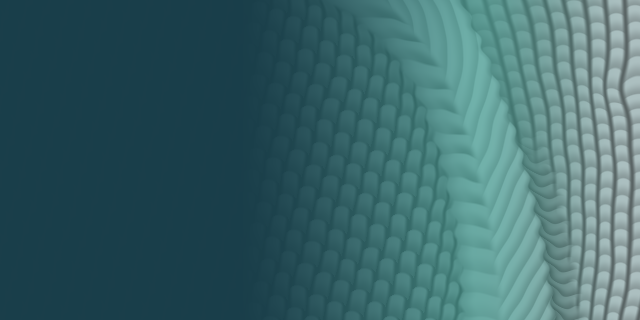
Give the GLSL for this background, as a Shadertoy shader.

```glsl
// A folded knit surface: slanted columns of soft pegs, a raised braided ridge and a
// second peg field, each shaded in grey from arched repeats. A horizontal colour
// veil then fades it from solid navy through teal to bare grey.
#define PEG_LEFT vec2(0.063, 0.070)
#define PEG_RIGHT vec2(0.063, 0.052)
#define LEAN 0.28
#define STRAND 0.072
#define WARP 0.012
#define VEIL_START 0.76
#define VEIL_PEAK 1.48
#define VEIL_END 2.00
#define NAVY vec3(0.100, 0.245, 0.290)
#define TEAL vec3(0.340, 0.710, 0.665)
#define GREY vec3(0.900, 1.000, 1.005)

vec2 hashGradient(vec2 cell) {
    vec2 q = vec2(dot(cell, vec2(127.1, 311.7)), dot(cell, vec2(269.5, 183.3)));
    return 2.0 * fract(sin(q) * 43758.5) - 1.0;
}

float gradientNoise(vec2 p) {
    vec2 i = floor(p), f = fract(p);
    vec2 w = f * f * f * (f * (f * 6.0 - 15.0) + 10.0);
    vec2 e = vec2(0.0, 1.0);
    float low = mix(dot(hashGradient(i), f), dot(hashGradient(i + e.yx), f - e.yx), w.x);
    float high = mix(dot(hashGradient(i + e.xy), f - e.xy), dot(hashGradient(i + 1.0), f - 1.0), w.x);
    return mix(low, high, w.y);
}

// Brightens upward over 0..1, with a quick drop at the crest
float crestShade(float h) {
    return smoothstep(-0.1, 0.7, h) * smoothstep(1.0, 0.87, h);
}

// Columns of stacked pegs with arched tops; q is in cell units.
// upright turns each peg against the lean of its column, depth darkens its foot.
float pegShade(vec2 q, float upright, float depth) {
    float column = floor(q.x);
    float x = 2.0 * fract(q.x) - 1.0;
    float rise = q.y + 0.42 * column + 0.15 * sin(column * 7.3);
    float row = floor(rise + 0.25 * x * x);
    x += upright * (rise - row - 0.5);
    float cap = crestShade(rise - row + 0.25 * x * x);
    float sides = smoothstep(1.0, 0.5, abs(x));
    return sides * (1.0 - depth + depth * cap);
}

// Outlines of the ridge as x for a given height
float ridgeLeft(float y) {
    return 1.445 - 0.26 * y * y - 0.17 * pow(y, 8.0);
}

float ridgeRight(float y) {
    return 1.732 - 0.10 * y - 0.19 * y * y;
}

float leftField(vec2 p, float gap) {
    // Columns pack together and turn along the ridge
    float squeeze = 0.04 * exp(-gap / 0.06);
    vec2 q = vec2(p.x - LEAN * p.y + squeeze, p.y + 0.1 * p.x);
    float shadow = 1.0 - 0.3 * exp(-gap / 0.04);
    float upright = 0.4 * smoothstep(0.0, 0.15, gap);
    return (0.14 + 0.40 * pegShade(q / PEG_LEFT, upright, 0.6)) * shadow;
}

float rightField(vec2 p, float gap) {
    // Columns follow the ridge near it and straighten far away
    float shift = ridgeRight(p.y) - ridgeRight(1.0);
    float follow = mix(0.7, 0.1, smoothstep(1.5, 2.0, p.x));
    float low = max(0.45 - p.y, 0.0);
    vec2 knot = p - vec2(1.93, 0.72);
    float pinch = 0.03 * exp(-dot(knot, knot) / 0.006);
    vec2 q = vec2(p.x - follow * shift + 0.25 * low * low + pinch, p.y + pinch);
    float shade = pegShade(q / PEG_RIGHT, 0.0, 0.42);

    // Fine ribs packed against the lower part of the ridge
    float ribs = 0.2 + 0.5 * crestShade(fract(p.y / 0.038 + 14.0 * gap + 0.5 * sin(50.0 * gap)));
    float fringe = smoothstep(0.10, 0.06, gap) * smoothstep(0.62, 0.45, p.y);
    shade = mix(shade, ribs, fringe);

    float far = smoothstep(1.5, 1.95, p.x);
    float shadow = 1.0 - 0.3 * exp(-gap / 0.03);
    return mix(mix(0.23, 0.39, far), mix(0.50, 0.75, far), shade) * shadow;
}

// Two rows of strands meeting at a seam
float ridgeShade(vec2 p, float across) {
    float seam = mix(ridgeLeft(p.y), ridgeRight(p.y), 0.42);
    float d = p.x - seam;
    float wander = 0.2 * gradientNoise(p * vec2(14.0, 9.0));
    float leftRow = crestShade(fract((p.y + 0.35 * d + 1.5 * d * d) / STRAND + wander));
    float rightRow = crestShade(fract((p.y - 1.5 * d) / STRAND + 0.4 + wander));
    float side = (across - 0.30) / 0.14;
    float notch = (1.0 - leftRow) * exp(-side * side);
    float leftTone = 0.50 + 0.09 * leftRow - 0.20 * notch * smoothstep(0.0, 0.5, p.y);
    float rightTone = 0.49 + 0.18 * rightRow;
    float tone = mix(leftTone, rightTone, smoothstep(-0.015, 0.015, d));
    float rim = smoothstep(0.0, 0.18, across) * smoothstep(1.0, 0.93, across);
    return tone * mix(0.82, 1.0, rim);
}

void mainImage(out vec4 fragColor, in vec2 fragCoord) {
    vec2 p = fragCoord / iResolution.y;
    p.x *= 2.0 * iResolution.y / iResolution.x;
    vec2 bent = p + WARP * vec2(gradientNoise(p * 7.0), gradientNoise(p * 7.0 + 31.0));

    // Scalloped ridge edges split the surface into three parts
    float scallop = 0.007 * sin(bent.y * 6.2832 / STRAND);
    float left = ridgeLeft(p.y) + scallop, right = ridgeRight(p.y) + scallop;
    float across = (p.x - left) / (right - left);
    float soften = mix(0.008, 0.025, smoothstep(0.7, 1.0, p.y));
    float tone = leftField(bent, max(left - p.x, 0.0));
    tone = mix(tone, ridgeShade(bent, across), smoothstep(-soften, soften, p.x - left));
    tone = mix(tone, rightField(bent, max(p.x - right, 0.0)), smoothstep(-0.004, 0.004, p.x - right));

    // Colour veil: opaque navy, then teal, then clear
    float rise = clamp((p.x - VEIL_START) / (VEIL_PEAK - VEIL_START), 0.0, 1.0);
    float fall = smoothstep(VEIL_PEAK - 0.02, VEIL_END, p.x);
    vec3 veil = mix(NAVY, TEAL, pow(rise, 1.6));
    float opacity = (1.0 - 0.38 * rise) * (1.0 - fall);
    fragColor = vec4(mix(tone * GREY, veil, opacity), 1.0);
}
```
